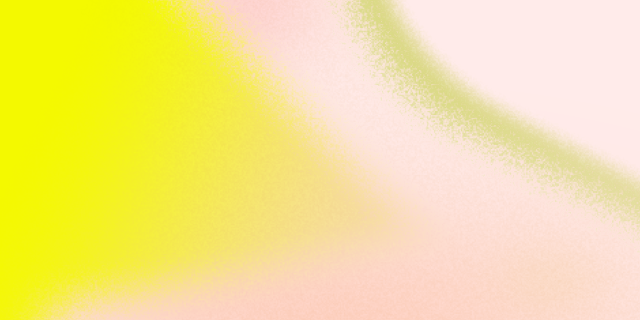
This background is drawn by a WebGL 1 fragment shader. Its source:

```glsl
precision highp float;

uniform vec2 u_resolution;

const vec3 PALE = vec3(0.995, 0.906, 0.885);
const vec3 BLUSH = vec3(1.0, 0.922, 0.918);
const vec3 ROSE = vec3(0.99, 0.785, 0.765);
const vec3 PEACH = vec3(0.99, 0.795, 0.72);
const vec3 SAND = vec3(0.965, 0.84, 0.69);
const vec3 LEMON = vec3(0.955, 0.975, 0.0);
const vec3 HONEY = vec3(0.965, 0.855, 0.63);
const vec3 OLIVE = vec3(0.85, 0.845, 0.5);

float hash(vec2 p) {
  vec3 q = fract(vec3(p.xyx) * 0.1031);
  q += dot(q, q.yzx + 33.33);
  return fract((q.x + q.y) * q.z);
}

float valueNoise(vec2 p) {
  vec2 cell = floor(p);
  vec2 f = fract(p);
  f = f * f * (3.0 - 2.0 * f);
  float low = mix(hash(cell), hash(cell + vec2(1.0, 0.0)), f.x);
  float high = mix(hash(cell + vec2(0.0, 1.0)), hash(cell + 1.0), f.x);
  return mix(low, high, f.y);
}

// Fine speckle, roughly -1 to 1
float grain(vec2 p) {
  float coarse = valueNoise(p * 140.0);
  float fine = valueNoise(p * 235.0 + 41.0);
  return 0.8 * coarse + 1.2 * fine - 1.0;
}

float smoothMin(float a, float b, float k) {
  float h = max(k - abs(a - b), 0.0) / k;
  return min(a, b) - h * h * k * 0.25;
}

float glow(vec2 p, vec2 center, vec2 radius) {
  vec2 q = (p - center) / radius;
  return exp(-dot(q, q));
}

// Signed distance to the bent curve, positive toward the upper right
float bendDistance(vec2 p) {
  float slope = (p.y - 0.395 + 0.52 * (p.x - 2.0)) / 1.127;
  float steep = (p.x - 1.18 + 0.35 * (p.y - 1.0)) / 1.06;
  return smoothMin(slope, steep, 0.22) + 0.01;
}

// Coverage of the yellow wedge and its solid left side
float yellowMask(vec2 p, float speckle) {
  float upper = (1.61 - p.x - p.y) / 1.414 + speckle * 0.065;
  float floorLine = 0.02 + 0.06 * p.x + 0.09 * p.x * p.x;
  float lower = p.y - floorLine + speckle * 0.035;
  float wedge = smoothstep(-0.09, 0.13, upper) * smoothstep(-0.09, 0.14, lower);
  float side = 1.0 - smoothstep(0.0, 0.29, p.x - 0.25 * p.y - speckle * 0.03);
  return 1.0 - (1.0 - wedge) * (1.0 - side);
}

vec3 yellowColor(vec2 p, float speckle) {
  float fade = p.x + 0.5 * (1.0 - p.y) - speckle * 0.05;
  return mix(LEMON, HONEY, smoothstep(0.27, 1.6, fade));
}

// Narrow clean falloff above the curve, wide speckled falloff below
float bandMask(float d, float speckle) {
  float cleanSide = 1.0 - smoothstep(-0.01, 0.088, d + speckle * 0.01);
  float grainySide = smoothstep(-0.15, 0.015, d + speckle * 0.075);
  return cleanSide * grainySide;
}

void main() {
  vec2 p = gl_FragCoord.xy / u_resolution * vec2(2.0, 1.0);
  float speckle = grain(p);
  float bend = bendDistance(p);

  // Pink ground with warm glows
  vec3 color = mix(PALE, BLUSH, smoothstep(-0.25, 0.05, bend));
  color = mix(color, ROSE, 0.65 * glow(p, vec2(0.78, 1.0), vec2(0.23, 0.2)));
  color = mix(color, PEACH, 0.82 * glow(p, vec2(1.0, -0.03), vec2(0.95, 0.38)));
  color = mix(color, SAND, 0.35 * glow(p, vec2(1.72, 0.12), vec2(0.18, 0.12)));

  // Yellow wedge
  color = mix(color, yellowColor(p, speckle), yellowMask(p, speckle));

  // Olive band, fading to the right
  float strength = mix(0.97, 0.74, smoothstep(1.3, 2.0, p.x));
  color = mix(color, OLIVE, strength * bandMask(bend, speckle));

  // Surface speckle, absent from the clean corners
  float texture = smoothstep(0.2, 0.7, p.x) * (1.0 - smoothstep(0.0, 0.1, bend));
  color += speckle * texture * vec3(0.008, 0.018, 0.035);

  gl_FragColor = vec4(clamp(color, 0.0, 1.0), 1.0);
}
```
